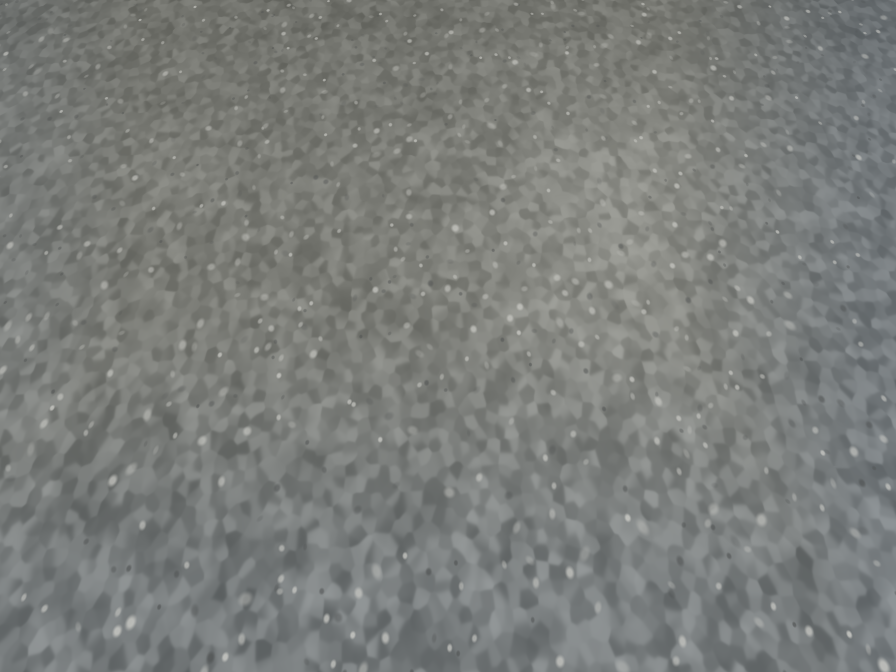
This texture is drawn by a WebGL 1 fragment shader. Its source:

```glsl
precision highp float;
// Speckled grey vinyl floor receding under soft light, with pale and dark flecks.

uniform vec2 u_resolution;

const vec3 BASE_GREY = vec3(0.458, 0.462, 0.452);
const vec3 COOL_SHIFT = vec3(-0.018, 0.000, 0.022);
const vec3 WARM_SHIFT = vec3(0.004, 0.004, -0.010);
const vec3 PALE_FLECK = vec3(0.80, 0.80, 0.78);
const vec3 DARK_FLECK = vec3(0.30, 0.31, 0.31);

const float HORIZON = 2.2;          // height of the vanishing line, in canvas heights
const float FORESHORTENING = 1.5;
const float GRAIN_DENSITY = 125.0;
const float PATCH_DENSITY = 52.0;
const float PALE_DENSITY = 62.0;
const float DARK_DENSITY = 80.0;
const float GRAIN_CONTRAST = 0.15;
const float PATCH_CONTRAST = 0.05;
const float GRAIN_SHARPNESS = 7.0;
const float PALE_SHARE = 0.24;
const float DARK_SHARE = 0.10;

vec3 hash3(vec2 cell) {
  vec3 q = fract(cell.xyx * vec3(0.1031, 0.1030, 0.0973));
  q += dot(q, q.yxz + 33.33);
  return fract((q.xxy + q.yzz) * q.zyx);
}

// Cellular noise: random greys blended between jittered cell centres, -0.5 to 0.5.
float grain(vec2 p) {
  vec2 cell = floor(p);
  vec2 local = p - cell;
  float total = 0.0;
  float weightSum = 0.0;
  for (int j = -1; j <= 1; j++) {
    for (int i = -1; i <= 1; i++) {
      vec2 offset = vec2(float(i), float(j));
      vec3 rnd = hash3(cell + offset);
      vec2 d = offset + rnd.xy - local;
      float weight = exp(-GRAIN_SHARPNESS * dot(d, d));
      total += weight * rnd.z;
      weightSum += weight;
    }
  }
  return total / weightSum - 0.5;
}

// Scattered soft chips of random size, turn and strength.
float flecks(vec2 p, float share) {
  vec2 cell = floor(p);
  vec2 local = p - cell;
  float cover = 0.0;
  for (int j = -1; j <= 1; j++) {
    for (int i = -1; i <= 1; i++) {
      vec2 offset = vec2(float(i), float(j));
      vec3 place = hash3(cell + offset);
      vec3 form = hash3(cell + offset + 71.0);
      vec2 d = offset + place.xy - local;
      float angle = 6.2832 * form.x;
      float c = cos(angle);
      float s = sin(angle);
      d = vec2(c * d.x + s * d.y, c * d.y - s * d.x);
      d.x *= mix(0.6, 1.0, form.z);
      float radius = mix(0.11, 0.23, form.y * form.y);
      float chip = 1.0 - smoothstep(0.4, 1.35, length(d) / radius);
      float strength = mix(0.3, 1.0, form.z);
      cover = max(cover, chip * strength * step(place.z, share));
    }
  }
  return cover;
}

float glow(vec2 uv, vec2 center, vec2 spread) {
  vec2 d = (uv - center) / spread;
  return exp(-dot(d, d));
}

void main() {
  vec2 uv = gl_FragCoord.xy / u_resolution;
  float aspect = u_resolution.x / u_resolution.y;

  // Perspective floor coordinates, shifted to keep hash cells positive.
  float depth = HORIZON - uv.y;
  vec2 ground = vec2((uv.x - 0.5) * aspect, FORESHORTENING) / depth + 3.0;

  // Broad light and tint.
  float light = 0.045 * glow(uv, vec2(0.66, 0.45), vec2(0.30, 0.60));
  light += 0.055 * glow(uv, vec2(0.70, 0.66), vec2(0.13, 0.20));
  light += 0.020 * glow(uv, vec2(0.05, 0.50), vec2(0.35, 0.50));
  light -= 0.030 * smoothstep(0.75, 1.0, uv.y);
  float cool = 0.8 * (1.0 - smoothstep(0.05, 0.60, uv.y));
  cool = max(cool, smoothstep(0.72, 1.0, uv.x));
  cool = max(cool, 0.4 * (1.0 - smoothstep(0.0, 0.18, uv.x)));
  vec3 color = BASE_GREY + light + mix(WARM_SHIFT, COOL_SHIFT, cool);

  // Mottled grain, stronger close to the viewer.
  float nearness = mix(1.2, 0.7, uv.y);
  float mottle = GRAIN_CONTRAST * grain(ground * GRAIN_DENSITY);
  mottle += PATCH_CONTRAST * grain(ground * PATCH_DENSITY + 17.0);
  color += mottle * nearness;

  // Dark and pale flecks.
  float dark = flecks(ground * DARK_DENSITY + 41.0, DARK_SHARE);
  float pale = flecks(ground * PALE_DENSITY, PALE_SHARE);
  color = mix(color, DARK_FLECK, 0.55 * dark * nearness);
  color = mix(color, PALE_FLECK, 0.85 * pale * mix(1.0, 0.75, uv.y));

  gl_FragColor = vec4(color, 1.0);
}
```
